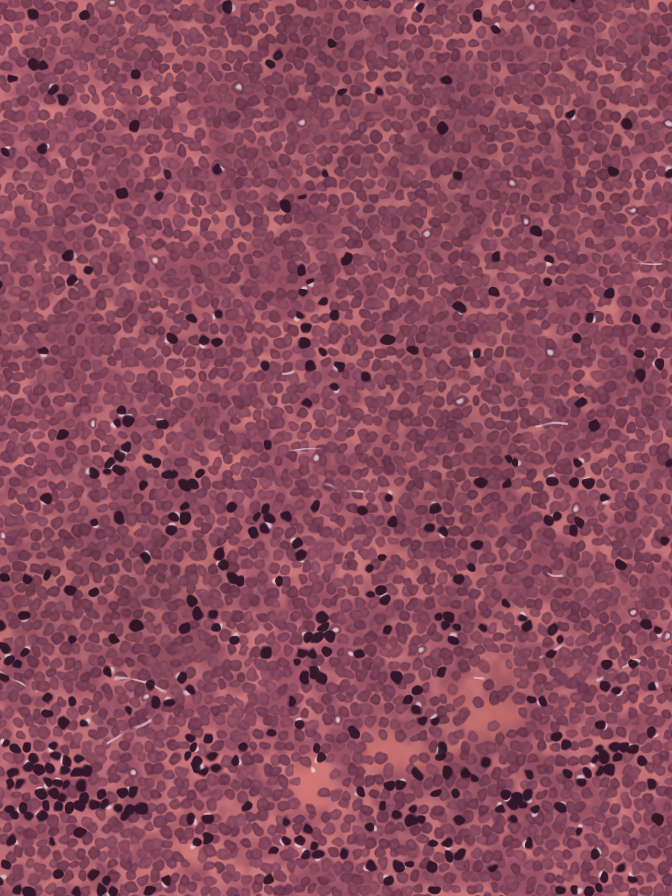
A WebGL 1 fragment shader for this texture:

```glsl
precision highp float;
// Stained tissue: a dense sheet of mauve nuclei on pink stroma, drawn as
// jittered, slightly oval discs on a staggered grid. Small dark nuclei gather
// in clumps, with pale gaps beside them, fine cracks and one open pink band.
uniform vec2 u_resolution;

const float CELLS = 75.0;          // nuclei along the canvas height
const float JITTER = 0.6;
const float EDGE = 0.2;            // softness of outlines, in radii
const float DARK_SHARE = 0.055;    // dark nuclei outside the clumps
const float GLINT_SHARE = 0.3;     // dark nuclei with a pale gap
const int CRACKS = 12;
const vec2 BAND_START = vec2(0.24, 0.07);
const vec2 BAND_END = vec2(0.58, 0.23);

const vec3 STROMA_MAUVE = vec3(0.59, 0.31, 0.385);
const vec3 STROMA_PINK = vec3(0.79, 0.465, 0.48);
const vec3 BAND_PINK = vec3(0.80, 0.45, 0.44);
const vec3 NUCLEUS_DEEP = vec3(0.39, 0.19, 0.285);
const vec3 NUCLEUS_PALE = vec3(0.54, 0.29, 0.375);
const vec3 DARK_NUCLEUS = vec3(0.17, 0.07, 0.15);
const vec3 GAP_WHITE = vec3(0.90, 0.79, 0.82);

float hash(vec2 p) {
  vec3 q = fract(p.xyx * 0.1031);
  q += dot(q, q.yzx + 33.33);
  return fract((q.x + q.y) * q.z);
}

vec2 hash2(vec2 p) {
  return vec2(hash(p), hash(p + 71.7));
}

float noise(vec2 p) {
  vec2 i = floor(p);
  vec2 f = fract(p);
  f = f * f * (3.0 - 2.0 * f);
  vec2 x = vec2(1.0, 0.0);
  return mix(mix(hash(i), hash(i + x), f.x),
             mix(hash(i + x.yx), hash(i + x.xx), f.x), f.y);
}

float segment(vec2 p, vec2 a, vec2 b) {
  vec2 ab = b - a;
  return length(p - a - ab * clamp(dot(p - a, ab) / dot(ab, ab), 0.0, 1.0));
}

// Open pink areas along a diagonal band
float bandAmount(vec2 p) {
  float near = smoothstep(0.06, 0.01, segment(p, BAND_START, BAND_END));
  return near * smoothstep(0.38, 0.68, noise(p * 26.0 + 5.0));
}

// Chance of a dark nucleus, higher in clumps towards the bottom
float darkChance(vec2 p) {
  float low = smoothstep(0.75, 0.3, p.y);
  float clump = smoothstep(0.74, 0.9, noise(p * vec2(14.0, 19.0) + 40.0));
  return DARK_SHARE * (0.55 + low) + 0.6 * clump * low;
}

// Short, wavy and broken pale cracks
float crackAmount(vec2 p) {
  float amount = 0.0;
  vec2 wavy = p + 0.010 * (noise(p * 55.0) - 0.5);
  for (int i = 0; i < CRACKS; i++) {
    vec2 seed = vec2(float(i) * 3.7 + 2.0, 19.0);
    vec2 middle = hash2(seed) * vec2(0.75, 0.72);
    float angle = (hash(seed + 5.0) - 0.5) * 1.1;
    vec2 arm = vec2(cos(angle), sin(angle)) * mix(0.008, 0.03, hash(seed + 9.0));
    float d = segment(wavy, middle - arm, middle + arm);
    amount = max(amount, smoothstep(0.0022, 0.0004, d));
  }
  return amount * smoothstep(0.25, 0.65, noise(p * 90.0));
}

void main() {
  vec2 p = gl_FragCoord.xy / u_resolution.y;
  vec2 q = p * CELLS;

  // Stroma
  float blotch = 0.6 * noise(q * 0.55) + 0.4 * noise(q * 1.4 + 13.0);
  vec3 color = mix(STROMA_MAUVE, STROMA_PINK, smoothstep(0.2, 0.9, blotch));
  color = mix(color, BAND_PINK, 0.8 * bandAmount(p));

  // Nuclei
  float chromatin = noise(q * 3.6);
  vec2 bent = q + 0.3 * (vec2(noise(q * 1.7), noise(q * 1.7 + 31.0)) - 0.5);
  float dark = 0.0;
  float glint = 0.0;
  for (int y = -1; y <= 1; y++) {
    for (int x = -1; x <= 1; x++) {
      vec2 cell = floor(bent) + vec2(float(x), float(y));
      vec2 center = cell + 0.5 + JITTER * (hash2(cell) - 0.5);
      center.x += 0.5 * mod(cell.y, 2.0) - 0.25;
      vec2 home = center / CELLS;
      vec2 pick = hash2(cell + 140.0);
      float angle = 6.2832 * hash(cell + 210.0);
      vec2 axis = vec2(cos(angle), sin(angle));
      vec2 r = bent - center;
      vec2 oval = vec2(dot(r, axis) * 0.9, dot(r, vec2(-axis.y, axis.x)) * 1.1);
      float d = length(oval) / mix(0.40, 0.54, pick.y);

      float present = step(0.75 * bandAmount(home), hash(cell + 320.0));
      float cover = present * smoothstep(1.0 + EDGE, 1.0 - EDGE, d);
      float rim = smoothstep(0.3, 0.8, d);
      float tone = 0.85 * hash(cell + 430.0) + 0.5 * (chromatin - 0.5) + 0.25 - 0.25 * rim;
      color = mix(color, mix(NUCLEUS_DEEP, NUCLEUS_PALE, tone), 0.88 * cover);

      float isDark = step(pick.x, darkChance(home));
      float darkSize = mix(0.72, 1.0, hash(cell + 540.0));
      dark = max(dark, isDark * smoothstep(1.0 + EDGE, 1.0 - EDGE, d / darkSize));
      float hasGap = isDark * step(hash(cell + 650.0), GLINT_SHARE);
      float speck = step(hash(cell + 760.0), 0.006);
      float gap = length(oval - vec2(0.0, 0.42) * hasGap);
      glint = max(glint, max(hasGap, speck) * smoothstep(0.34, 0.1, gap));
    }
  }

  // Pale gaps and cracks, then the dark nuclei over them
  color = mix(color, GAP_WHITE, max(0.85 * glint, 0.75 * crackAmount(p)));
  color = mix(color, DARK_NUCLEUS, 0.9 * dark);
  color *= 0.95 + 0.1 * noise(p * 6.0 + 3.0);
  gl_FragColor = vec4(color, 1.0);
}
```
